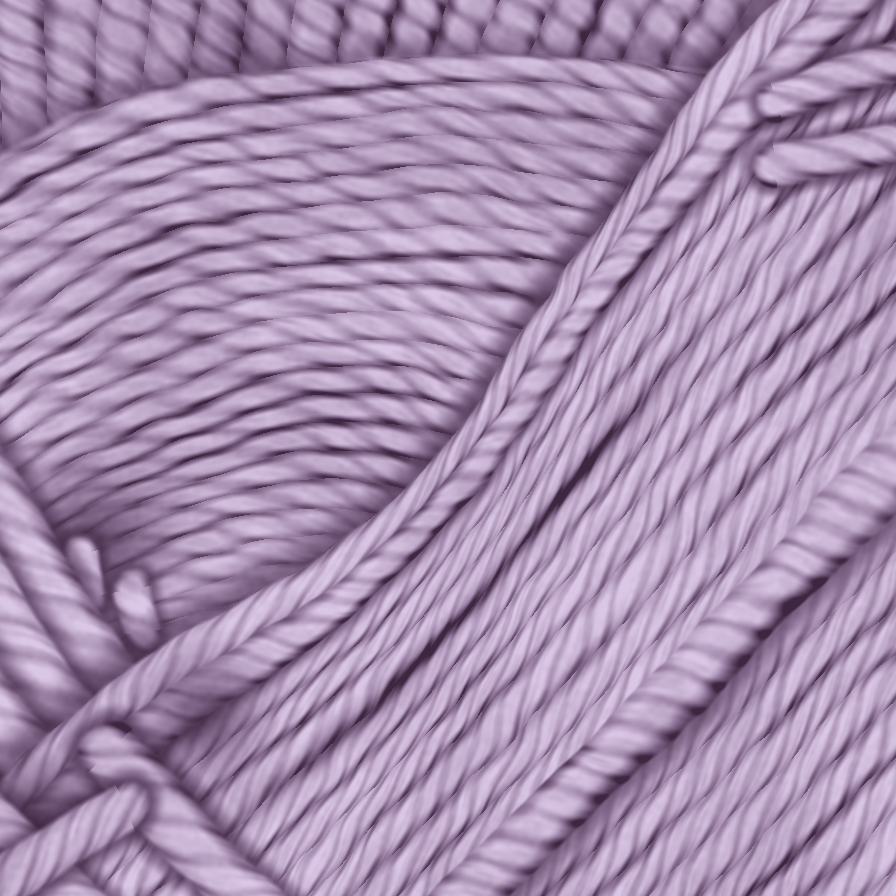
Give the GLSL for this texture, as a Shadertoy shader.

```glsl
// A ball of lilac plied yarn: an arched fan of strands, a sweeping diagonal
// bundle and loose crossing strands, layered from back to front. Each strand is
// shaded from its along/across coordinates; one tone is then mapped to colour.

#define SHADOW_COLOR vec3(0.24, 0.15, 0.25)
#define LIGHT_COLOR  vec3(0.80, 0.72, 0.84)
#define MID_TINT     vec3(0.0, -0.016, 0.008)
#define BASE_TONE    0.99
#define PLY_DEPTH    0.30
#define RIM_DEPTH    0.20
#define FIBRE        0.18
#define GRAIN        0.06
#define FAN_WIDTH    0.0313
#define BUNDLE_WIDTH 0.058
#define BACK_WIDTH   0.052
#define SOFT_EDGE    0.004

float hash(vec2 p) {
    vec3 q = fract(p.xyx * 0.1031);
    q += dot(q, q.yzx + 33.33);
    return fract((q.x + q.y) * q.z);
}

float noise(vec2 p) {
    vec2 i = floor(p), f = fract(p);
    f = f * f * (3.0 - 2.0 * f);
    return mix(mix(hash(i), hash(i + vec2(1, 0)), f.x),
               mix(hash(i + vec2(0, 1)), hash(i + vec2(1, 1)), f.x), f.y);
}

float blob(vec2 p, vec2 center, float radius) {
    vec2 q = (p - center) / radius;
    return exp(-dot(q, q));
}

vec2 wander(vec2 p, float scale) {
    return vec2(noise(p * scale), noise(p * scale + 40.0)) - 0.5;
}

// Tone of one strand: s counts plies along it, v runs -1..1 to its shaded side
float yarn(float s, float v, float lean, float id) {
    float seed = hash(vec2(id, 17.0));
    float p = s + lean * v * (0.8 + 0.3 * v * v) + seed * 9.0;
    p += 0.4 * (noise(vec2(s * 0.7, id * 7.0)) - 0.5);
    float ridge = abs(2.0 * fract(p) - 1.0);
    float groove = smoothstep(0.35, 1.0, ridge) * (0.7 + 0.5 * max(v, 0.0));
    float rim = smoothstep(0.45, 1.1, abs(v) + 0.12 * ridge);
    // Neighbours share the depth of the gap between them
    float gap = noise(vec2(s * 0.35, (id + step(0.0, v)) * 7.0));
    float fibre = noise(vec2(p * 5.0, v * 1.4 + s * 0.4 + id * 13.0)) - 0.5;
    return BASE_TONE - PLY_DEPTH * groove - (RIM_DEPTH + 0.6 * gap * gap) * rim
         - 0.05 * v + FIBRE * fibre;
}

// Lays a straight, round-ended strand with a soft shadow over the tone so far
void lay(inout float tone, vec2 p, vec2 a, vec2 b, float radius, float lean) {
    vec2 dir = normalize(b - a), q = p - a;
    float along = dot(q, dir);
    float across = dot(q, vec2(dir.y, -dir.x));
    float past = max(max(-along, along - length(b - a)), 0.0);
    float d = length(vec2(past, across)) - radius;
    float v = clamp(across / radius, -1.0, 1.0);
    float body = yarn(along / 0.05, v, lean, floor(a.x * 90.0 + a.y * 50.0));
    body -= 0.4 * smoothstep(-0.5 * radius, 0.0, d) * step(0.0001, past);
    tone *= 1.0 - 0.65 * smoothstep(0.8 * radius, 0.0, d);
    tone = mix(tone, body, smoothstep(SOFT_EDGE, -SOFT_EDGE, d));
}

// Upright strands behind, leaning more towards the right
float backStrands(vec2 uv) {
    float x = (uv.x - (uv.y - 0.9) * 0.75 * uv.x) / BACK_WIDTH;
    float tone = yarn(uv.y / 0.034, fract(x) * 2.0 - 1.0, 0.5, floor(x) + 60.0);
    return tone - 0.12 - 0.35 * blob(uv, vec2(0.27, 0.95), 0.04);
}

// Arched strands, curving harder towards the bottom
float fanHeight(vec2 uv) {
    float k = clamp((uv.y - 0.45) / 0.45, 0.0, 1.0);
    float x = uv.x - mix(0.38, 0.55, k);
    return uv.y + mix(1.1, 0.27, k) * x * x;
}

float fanStrands(vec2 uv, float height) {
    float h = height + 0.022 * (noise(uv * vec2(5.0, 14.0)) - 0.5);
    float y = h / FAN_WIDTH;
    return yarn(uv.x / 0.07, 1.0 - 2.0 * fract(y), -0.5, -floor(y));
}

// Depth below the bundle's upper edge; its bend fades out with depth
float bundleDepth(vec2 uv) {
    float r = 0.13 + 1.01 * uv.x - uv.y;
    float x = (uv.x - 0.45) / 0.22;
    return r - 0.145 * exp(-x * x) * (1.0 - smoothstep(0.0, 0.6, r));
}

float bundleStrands(vec2 uv, float depth) {
    float s = dot(uv, vec2(0.70, 0.71));
    float y = (depth + 0.022 * (noise(vec2(s * 5.0, depth * 9.0)) - 0.5)
              * smoothstep(0.1, 0.25, depth)) / BUNDLE_WIDTH;
    float tone = yarn(s / 0.046, fract(y) * 2.0 - 1.0, 1.0, floor(y) + 30.0);
    // Deep gap after the first few strands
    float gap = (y - 5.0) / 0.32;
    tone -= 0.45 * exp(-gap * gap) * smoothstep(0.15, 0.4, s) * smoothstep(1.15, 0.8, s);
    // Two tightly twisted ropes lie over their neighbours
    for (int i = 0; i < 2; i++) {
        float center = i == 0 ? 1.5 : 11.5, radius = i == 0 ? 0.58 : 0.82;
        float v = (y - center) / radius;
        tone *= 1.0 - 0.6 * smoothstep(1.9, 0.95, v) * step(0.0, v);
        float rope = yarn(s / 0.038, clamp(v, -1.0, 1.0), -0.5, center + 70.5);
        rope -= 0.3 * smoothstep(0.35, 1.0, v);
        tone = mix(tone, rope, smoothstep(1.08, 0.92, abs(v)));
    }
    return tone;
}

void mainImage(out vec4 fragColor, in vec2 fragCoord) {
    vec2 canvas = fragCoord / iResolution.y;
    vec2 uv = canvas + 0.014 * wander(canvas, 6.0) + 0.006 * wander(canvas, 24.0);
    float height = fanHeight(uv), depth = bundleDepth(uv);

    // Back row and fan, shaded where the next layer covers them
    float tone = backStrands(uv);
    tone *= 1.0 - 0.4 * smoothstep(0.975, 0.94, height);
    tone = mix(tone, fanStrands(uv, height), smoothstep(SOFT_EDGE, -SOFT_EDGE, height - 0.94));
    tone *= 1.0 - 0.75 * blob(uv, vec2(0.10, 0.39), 0.08);

    // Small loops in the hollow, then strands falling at the left
    for (int i = 0; i < 2; i++) {
        vec2 a = vec2(0.095, 0.39) + float(i) * vec2(0.06, -0.04);
        lay(tone, uv, a, a + vec2(0.01, -0.05), 0.021, 0.3);
    }
    for (int i = 0; i < 3; i++) {
        vec2 a = vec2(-0.08, 0.58 - 0.12 * float(i));
        lay(tone, uv, a, a + vec2(0.22, -0.36), 0.034, 0.8);
    }

    // Diagonal bundle with its cast shadow and hollows
    tone *= 1.0 - 0.65 * smoothstep(-0.065, 0.0, depth);
    float bundle = bundleStrands(uv, depth);
    bundle *= 1.0 - 0.75 * blob(uv, vec2(0.04, 0.09), 0.06) - 0.6 * blob(uv, vec2(0.23, 0.20), 0.06);
    tone = mix(tone, bundle, smoothstep(-SOFT_EDGE, SOFT_EDGE, depth));

    // Loose strands crossing at the lower left and upper right
    for (int i = 0; i < 2; i++) {
        float k = float(i);
        vec2 a = vec2(0.12 - 0.14 * k, 0.16 - 0.06 * k);
        lay(tone, uv, a, a + vec2(0.26, -0.26), 0.031, 0.8);
        lay(tone, uv, vec2(0.87, 0.82 + 0.07 * k), vec2(1.1, 0.84 + 0.12 * k), 0.023, -0.7);
    }
    lay(tone, uv, vec2(-0.06, -0.01), vec2(0.14, 0.10), 0.027, 0.8);

    // Broad mottling and fine fuzz
    tone += 0.16 * (noise(canvas * 6.0) - 0.5) + GRAIN * (noise(canvas * 150.0) - 0.5);
    tone = clamp(tone, 0.0, 1.1);
    vec3 tint = MID_TINT * max(4.0 * tone * (1.0 - tone), 0.0);
    fragColor = vec4(mix(SHADOW_COLOR, LIGHT_COLOR, tone) + tint, 1.0);
}
```
